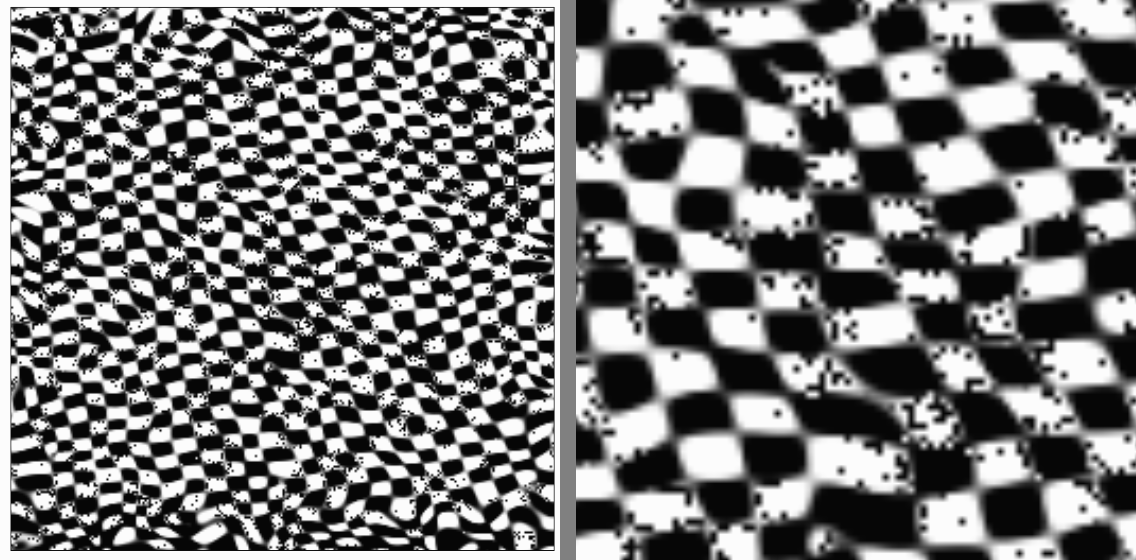
Left: the whole. Right: its middle third, enlarged.
A WebGL 2 fragment shader for this pattern:

```glsl
#version 300 es
precision highp float;
// Slanted lattice of soft white blobs on black, with dislocations and speckle, in a thin frame.

#define GRID 256.0            // texels along each side of the panel
#define WAVE_U vec2(14.8, -15.7) // cycles per canvas of the first wave
#define WAVE_V vec2(10.0, 22.0)  // cycles per canvas of the second wave
#define DEFECTS 14            // number of lattice dislocations
#define WARP 0.5              // phase wander in the middle
#define EDGE_WARP 1.0         // extra phase wander near the rim
#define SIZE_VARIATION 0.75   // uneven blob size
#define SPECKLE 0.55          // chance of a flipped texel in worn spots
#define FRAME_WIDTH 0.0014

out vec4 fragColor;
uniform vec2 u_resolution;

const float TAU = 6.2831853;
const vec2 PANEL_LOW = vec2(0.0195, 0.017);
const vec2 PANEL_HIGH = vec2(0.9895, 0.987);
const vec3 INK = vec3(0.025);
const vec3 PAPER = vec3(0.99);

float hash(vec2 p) {
    vec3 q = fract(p.xyx * 0.1031);
    q += dot(q, q.yzx + 33.33);
    return fract((q.x + q.y) * q.z);
}

float noise(vec2 p) {
    vec2 cell = floor(p);
    vec2 t = fract(p);
    t = t * t * (3.0 - 2.0 * t);
    float low = mix(hash(cell), hash(cell + vec2(1, 0)), t.x);
    float high = mix(hash(cell + vec2(0, 1)), hash(cell + vec2(1, 1)), t.x);
    return mix(low, high, t.y);
}

// Two crossed waves: positive inside blobs, negative between them
float latticeField(vec2 p) {
    vec2 rim = min(p, 1.0 - p);
    float edge = 1.0 - smoothstep(0.0, 0.13, min(rim.x, rim.y));
    vec2 phase = vec2(dot(p, WAVE_U), dot(p, WAVE_V));

    // Smooth wander of the rows, stronger near the rim
    vec2 wander = vec2(noise(p * 15.0 + 5.0), noise(p * 15.0 + 71.0)) - 0.5;
    phase += wander * (WARP + EDGE_WARP * edge);

    // Each dislocation adds one turn of phase to one wave
    float contrast = 1.0;
    for (int i = 0; i < DEFECTS; i++) {
        float id = float(i);
        vec2 center = vec2(hash(vec2(id, 3.7)), hash(vec2(id, 19.1)));
        vec2 offset = p - center;
        float turn = atan(offset.y, offset.x) / TAU;
        float charge = (i & 1) == 0 ? 1.0 : -1.0;
        phase += turn * charge * ((i & 2) == 0 ? vec2(1, 0) : vec2(0, 1));
        contrast *= smoothstep(-0.004, 0.018, length(offset));
    }

    vec2 waves = cos(TAU * phase);
    float field = (waves.x + waves.y) * contrast;
    field += (noise(p * 32.0 + 11.0) - 0.5) * SIZE_VARIATION * contrast;
    return field - 0.35 * (1.0 - smoothstep(0.0, 0.1, p.y));
}

// Brightness of one texel, flipped at random along worn blob rims
float texelTone(vec2 texel) {
    vec2 p = (texel + 0.5) / GRID;
    float field = latticeField(p);
    float tone = smoothstep(-0.42, 0.46, field);
    float worn = smoothstep(0.48, 0.78, noise(p * 36.0 + 140.0));
    float rimOffset = (field - 0.55) / 0.55;
    float chance = SPECKLE * worn * exp(-rimOffset * rimOffset);
    chance += 0.012 * step(0.6, field);
    return hash(texel + 211.0) < chance ? 1.0 - tone : tone;
}

// Bilinear blend of the four nearest texels
float panelTone(vec2 p) {
    vec2 position = p * GRID - 0.5;
    vec2 texel = floor(position);
    vec2 t = position - texel;
    float low = mix(texelTone(texel), texelTone(texel + vec2(1, 0)), t.x);
    float high = mix(texelTone(texel + vec2(0, 1)), texelTone(texel + vec2(1, 1)), t.x);
    return mix(low, high, t.y);
}

void main() {
    vec2 uv = gl_FragCoord.xy / u_resolution;
    float soft = 1.0 / min(u_resolution.x, u_resolution.y);
    vec2 panelUv = (uv - PANEL_LOW) / (PANEL_HIGH - PANEL_LOW);

    // Signed distance to the panel rectangle
    vec2 q = abs(uv - 0.5 * (PANEL_LOW + PANEL_HIGH)) - 0.5 * (PANEL_HIGH - PANEL_LOW);
    float box = length(max(q, 0.0)) + min(max(q.x, q.y), 0.0);

    // Pattern, outer margin and frame line
    float inside = 1.0 - smoothstep(-0.5 * soft, 0.5 * soft, box);
    vec3 color = mix(PAPER, mix(INK, PAPER, panelTone(panelUv)), inside);
    float line = 1.0 - smoothstep(-0.5 * soft, 0.5 * soft, abs(box) - 0.5 * FRAME_WIDTH);
    fragColor = vec4(mix(color, INK, line), 1.0);
}
```
